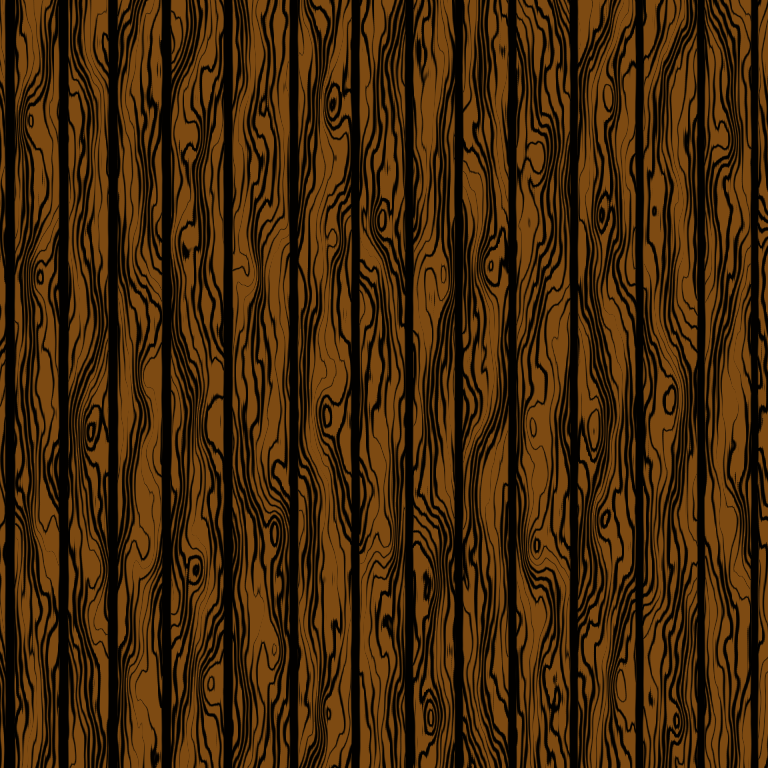
Give the GLSL for this texture, as a Shadertoy shader.

```glsl
// Dark-seamed upright wooden planks with inked, wavy grain lines and knots.
#define PLANK_STEP 0.075     // mean plank width
#define FIRST_SEAM 0.013
#define SEAM_SWAY 0.0105     // uneven plank widths
#define SEAM_HALF 0.0064     // half width of the leftmost seam
#define GRAIN_FREQ 120.0     // grain lines across the canvas
#define GRAIN_WARP 1.3       // waviness, in line spacings
#define LINE_WIDTH 0.0042
#define KNOT_CELL 0.19       // height of the cell that may hold one knot
#define KNOT_SIZE vec2(0.014, 0.036)
#define KNOT_RINGS 2.8
#define WOOD vec3(0.49, 0.29, 0.07)
#define INK vec3(0.008, 0.004, 0.0)

float hash(vec2 p) {
    return fract(sin(dot(p, vec2(127.1, 311.7))) * 43758.5);
}

// Sum of bent, rotated sines, roughly in -1..1
float layeredSines(vec2 p) {
    float sum = 0.0, amp = 0.5;
    for (int i = 0; i < 4; i++) {
        sum += amp * sin(p.x + 1.5 * sin(p.y + float(i)));
        p = mat2(0.8, 0.6, -0.6, 0.8) * p * 1.7 + 2.1;
        amp *= 0.55;
    }
    return sum;
}

// Horizontal position of a seam; widths vary over six planks
float seamX(float index) {
    return FIRST_SEAM + PLANK_STEP * index + SEAM_SWAY * (cos(index * 1.0472) - 1.0);
}

// Grain height field: its contours are the drawn lines
float grainField(vec2 uv, float plank) {
    float seed = 40.0 * hash(vec2(plank, 3.0));
    float field = uv.x * GRAIN_FREQ;
    field += GRAIN_WARP * layeredSines(uv * vec2(70.0, 22.0) + seed);
    field += 1.8 * sin(uv.y * 9.0 + seed + sin(uv.y * 17.0 + seed * 2.0));

    // Knots flatten the straight grain and replace it with rings
    float left = seamX(plank), right = seamX(plank + 1.0);
    float cell = floor(uv.y / KNOT_CELL);
    for (float j = -1.0; j <= 1.0; j++) {
        vec2 id = vec2(plank, cell + j);
        vec2 center = vec2(mix(left, right, 0.28 + 0.44 * hash(id + 5.0)),
                           (id.y + 0.2 + 0.6 * hash(id + 9.0)) * KNOT_CELL);
        vec2 offset = uv - center;
        vec2 q = offset / (KNOT_SIZE * (0.65 + 0.5 * hash(id + 17.0)));
        float weight = exp(-dot(q, q)) * step(0.35, hash(id + 23.0));
        float side = hash(id + 31.0) < 0.5 ? -1.0 : 1.0;
        field += weight * (side * KNOT_RINGS - offset.x * GRAIN_FREQ);
    }
    return field;
}

void mainImage(out vec4 fragColor, in vec2 fragCoord) {
    vec2 uv = fragCoord / iResolution.xy;
    float pixel = 1.0 / iResolution.y;

    // Plank index and distance to the nearest seam
    float plank = -1.0, seamDist = 1.0, nearest = 0.0;
    for (float i = 0.0; i < 15.0; i++) {
        float d = uv.x - seamX(i);
        if (d > 0.0) plank = i;
        if (abs(d) < seamDist) { seamDist = abs(d); nearest = i; }
    }

    // Grain lines of even thickness, thinner where crowded
    float field = grainField(uv, plank);
    float slope = max(length(vec2(dFdx(field), dFdy(field))) / pixel, 30.0);
    float lineDist = abs(fract(field) - 0.5) / slope;

    // Each line swells, tapers and breaks along its length
    float lineId = floor(field) + plank * 31.0;
    float taper = min(1.1, 0.8 + 1.2 * layeredSines(vec2(lineId * 5.3, uv.y * 14.0)));
    float halfWidth = min(0.5 * LINE_WIDTH * taper, 0.36 / slope);
    float ink = 1.0 - smoothstep(-pixel, pixel, lineDist - halfWidth);

    // Seams with slightly ragged edges, narrowing to the right
    float ragged = 0.0008 * layeredSines(vec2(nearest * 7.0 + sign(uv.x - seamX(nearest)), uv.y * 40.0));
    float seamHalf = SEAM_HALF * mix(1.0, 0.75, uv.x) + ragged;
    ink = max(ink, 1.0 - smoothstep(-pixel, pixel, seamDist - seamHalf));

    fragColor = vec4(mix(WOOD, INK, ink), 1.0);
}
```
